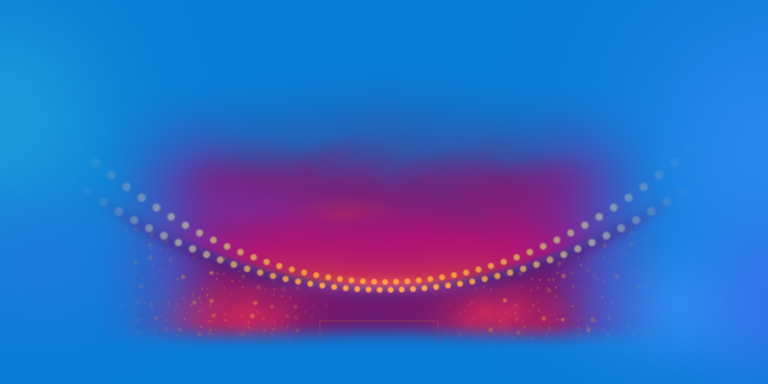
Reproduce this background procedurally as a WebGL 1 fragment shader.

```glsl
precision highp float;
// Blurred stadium bowl at dusk: blue haze, magenta sunset, two arcs of lamps and glowing stands.

uniform vec2 u_resolution;

const float CENTER_X = 1.003;
const vec3 BLUE = vec3(0.035, 0.485, 0.835);
const vec3 CYAN = vec3(0.12, 0.62, 0.86);
const vec3 AZURE = vec3(0.20, 0.55, 0.95);
const vec3 DUSK = vec3(0.17, 0.35, 0.67);
const vec3 PLUM = vec3(0.46, 0.13, 0.48);
const vec3 MAGENTA = vec3(0.67, 0.05, 0.48);
const vec3 EMBER = vec3(0.86, 0.31, 0.19);
const vec3 VIOLET = vec3(0.40, 0.22, 0.68);
const vec3 ROSE = vec3(0.80, 0.15, 0.36);
const vec3 GOLD = vec3(0.98, 0.66, 0.24);
const vec3 PALE = vec3(0.58, 0.66, 0.74);

vec2 hash2(vec2 p) {
  return fract(sin(vec2(dot(p, vec2(127.1, 311.7)), dot(p, vec2(269.5, 183.3)))) * 4375.85);
}

// Soft elliptical falloff, 1 at the centre
float glow(vec2 p, vec2 center, vec2 radius) {
  vec2 q = (p - center) / radius;
  return exp(-dot(q, q));
}

// Layered, warped sines in about -1..1
float clouds(vec2 p) {
  float sum = 0.0;
  float amp = 0.5;
  for (int i = 0; i < 5; i++) {
    p += 0.45 * sin(p.yx * 1.7 + vec2(1.3, 4.1));
    sum += amp * sin(p.x) * sin(p.y + 0.8);
    p = mat2(1.5, 1.1, -1.1, 1.5) * p + 2.3;
    amp *= 0.55;
  }
  return sum;
}

float arcHeight(float dx, float base, float bend) {
  return base + bend * dx * dx;
}

// Lamps on a parabola, spaced and sized wider toward the ends
float lamps(vec2 p, float base, float bend, float offset) {
  const float STEP = 0.0285;
  const float SPREAD = 0.27;
  float t = p.x / (1.0 + SPREAD * abs(p.x));
  t = (floor(t / STEP + offset) + 0.5 - offset) * STEP;
  float x = t / (1.0 - SPREAD * abs(t));
  float radius = 0.0085 + 0.009 * x * x;
  float dist = length(p - vec2(x, arcHeight(x, base, bend)));
  return 1.0 - smoothstep(radius * 0.45, radius * 1.25, dist);
}

// Scattered soft points, one per cell
float sparkles(vec2 p, float cell) {
  vec2 id = floor(p / cell);
  vec2 h = hash2(id);
  float dist = length(fract(p / cell) - 0.25 - 0.5 * h);
  return (1.0 - smoothstep(0.04, 0.24, dist)) * smoothstep(0.35, 1.0, hash2(id + 17.0).x);
}

float frameLine(vec2 p, vec2 center, vec2 halfSize, float width) {
  vec2 q = abs(p - center) - halfSize;
  return 1.0 - smoothstep(0.0, width, abs(max(q.x, q.y)));
}

vec3 haze(vec2 p) {
  vec3 c = mix(BLUE, CYAN, 0.85 * glow(p, vec2(0.0, 0.68), vec2(0.30, 0.32)));
  c = mix(c, AZURE, 0.75 * glow(p, vec2(2.0, 0.60), vec2(0.35, 0.40)));
  c = mix(c, AZURE, 0.80 * glow(p, vec2(1.78, 0.20), vec2(0.26, 0.14)));
  c = mix(c, vec3(0.22, 0.43, 0.93), 0.7 * glow(p, vec2(2.0, 0.22), vec2(0.15, 0.20)));
  return mix(c, vec3(0.13, 0.47, 0.87), 0.7 * glow(p, vec2(0.12, 0.32), vec2(0.26, 0.17)));
}

vec3 sunset(vec2 p, float above, float side) {
  float wisps = clouds(p * vec2(7.0, 14.0));
  float y = p.y + 0.04 * wisps;
  vec3 c = mix(DUSK, PLUM, 1.0 - smoothstep(0.49, 0.67, y));
  c = mix(c, MAGENTA, 1.0 - smoothstep(0.34, 0.52, y));
  c = mix(c, VIOLET, 0.7 * smoothstep(0.30, 0.60, side));
  c = mix(c, VIOLET, 0.4 * glow(p, vec2(0.66, 0.46), vec2(0.15, 0.06)));
  c = mix(c, EMBER, 0.4 * glow(p, vec2(0.89, 0.45), vec2(0.09, 0.025)) * (0.7 + wisps));
  float fire = exp(-max(above, 0.0) / 0.055) * (1.0 - smoothstep(0.12, 0.50, side));
  return mix(c, EMBER, 0.95 * fire);
}

vec3 stands(vec2 p, float side) {
  vec3 c = mix(vec3(0.43, 0.09, 0.43), VIOLET, smoothstep(0.38, 0.60, side));
  float patches = glow(p, vec2(0.61, 0.17), vec2(0.17, 0.085)) + glow(p, vec2(1.31, 0.17), vec2(0.16, 0.075));
  return mix(c, ROSE, min(patches, 1.0) * (0.9 + 0.25 * clouds(p * 24.0)));
}

void main() {
  vec2 p = gl_FragCoord.xy / u_resolution.y;
  p.x += 1.0 - 0.5 * u_resolution.x / u_resolution.y;
  vec2 q = vec2(p.x - CENTER_X, p.y);
  float side = abs(q.x);
  float above = p.y - arcHeight(q.x, 0.245, 0.43);
  vec3 color = haze(p);

  // Sunset inside the bowl
  float skyMask = (1.0 - smoothstep(0.42, 0.76, side)) * (1.0 - smoothstep(0.56, 0.84, p.y + 0.1 * side));
  color = mix(color, sunset(p, above, side), skyMask * smoothstep(-0.015, 0.02, above));

  // Lower stands, fading into a blue mound at the bottom
  float floorFade = smoothstep(0.085, 0.165, p.y) * (1.0 - 0.9 * glow(p, vec2(1.0, 0.065), vec2(0.23, 0.06)));
  float standMask = (1.0 - smoothstep(0.40, 0.78, side)) * floorFade * (1.0 - smoothstep(-0.015, 0.02, above));
  color = mix(color, stands(p, side), standMask);
  float crowd = sparkles(p, 0.038) + 0.6 * sparkles(p + 0.37, 0.021);
  color = mix(color, GOLD, 0.48 * crowd * standMask * smoothstep(0.10, 0.30, side));

  // Rim shadow and lamp rows
  float rim = exp(-pow((above + 0.008) / 0.024, 2.0)) * (1.0 - smoothstep(0.50, 0.80, side));
  color = mix(color, vec3(0.30, 0.14, 0.50), 0.55 * rim);
  float rows = max(lamps(q, 0.266, 0.545, 0.5), lamps(q, 0.245, 0.425, 0.0));
  vec3 lampColor = mix(GOLD, PALE, smoothstep(0.20, 0.66, side));
  color = mix(color, lampColor, 0.85 * rows * (1.0 - smoothstep(0.52, 0.84, side)));
  color += EMBER * 0.22 * glow(q, vec2(0.0, 0.252), vec2(0.22, 0.022));

  // Faint frame at the bottom centre
  float frame = frameLine(p, vec2(0.987, 0.122), vec2(0.154, 0.042), 0.004);
  color = mix(color, vec3(0.55, 0.27, 0.36), 0.5 * frame * smoothstep(0.085, 0.15, p.y));
  gl_FragColor = vec4(color, 1.0);
}
```
